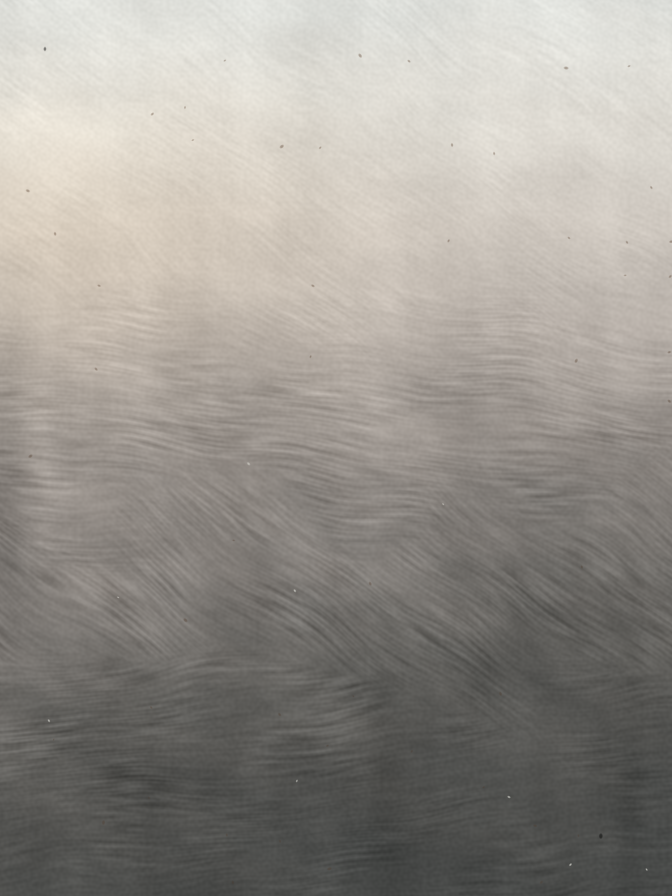
Write a Shadertoy shader that draws this texture.

```glsl
// Brushed, worn metal sheet: a soft vertical ramp from pale silver to charcoal,
// displaced by smeared noise, overlaid with short hairline strokes in several
// directions, faint vertical streaks and sparse specks.

const int STOPS = 9;
const vec3 RAMP[STOPS] = vec3[STOPS](          // evenly spaced, bottom to top
    vec3(0.278, 0.284, 0.278), vec3(0.318, 0.318, 0.308),
    vec3(0.385, 0.379, 0.365), vec3(0.488, 0.472, 0.455),
    vec3(0.580, 0.555, 0.533), vec3(0.715, 0.685, 0.657),
    vec3(0.800, 0.774, 0.742), vec3(0.868, 0.856, 0.826),
    vec3(0.868, 0.874, 0.856));
const vec3 CREAM_GLOW = vec3(0.060, 0.042, 0.014);
const vec3 RUST = vec3(0.40, 0.32, 0.26);
const vec3 CHALK = vec3(0.88, 0.88, 0.85);
const float SMEAR = 0.105;          // displacement of the ramp by broad smears
const float CLOUD = 0.085;          // tonal patches
const float STREAK = 0.030;         // vertical streaks
const float STROKE = 0.150;         // hairline contrast
const float GRAIN = 0.026;
const float FLAT_ANGLE = -0.13;     // stroke directions in radians
const float STEEP_ANGLE = -0.62;
const float RISING_ANGLE = 0.10;

float hash(vec2 p) {
    vec3 q = fract(vec3(p.xyx) * 0.1031);
    q += dot(q, q.yzx + 33.33);
    return fract((q.x + q.y) * q.z);
}

vec2 gradientAt(vec2 cell) {
    float a = 6.2832 * hash(cell);
    return vec2(cos(a), sin(a));
}

// Gradient noise, roughly -0.7 to 0.7
float noise(vec2 p) {
    vec2 i = floor(p), f = p - i;
    vec2 u = f * f * f * (f * (f * 6.0 - 15.0) + 10.0);
    vec2 e = vec2(1.0, 0.0);
    float low = mix(dot(gradientAt(i), f), dot(gradientAt(i + e), f - e), u.x);
    float high = mix(dot(gradientAt(i + e.yx), f - e.yx),
                     dot(gradientAt(i + 1.0), f - 1.0), u.x);
    return mix(low, high, u.y);
}

float fbm(vec2 p) {
    float sum = 0.0, gain = 1.0;
    for (int k = 0; k < 5; k++) {
        sum += gain * noise(p);
        p = p * 2.03 + 17.3;
        gain *= 0.55;
    }
    return sum;
}

vec2 turn(vec2 p, float a) {
    float c = cos(a), s = sin(a);
    return vec2(c * p.x + s * p.y, c * p.y - s * p.x);
}

// Short fine hairs along one direction, bowed and gathered in clumps
float hairs(vec2 p, float angle) {
    vec2 q = turn(p, angle) + 20.0;
    q.y += 0.022 * noise(q * vec2(7.0, 6.0));
    float fine = noise(q * vec2(24.0, 235.0));
    float wide = noise(q * vec2(15.0, 120.0) + 5.0);
    float clump = smoothstep(-0.35, 0.45, noise(q * vec2(9.0, 18.0) + 9.0));
    return (0.8 * fine + 0.45 * wide) * mix(0.35, 1.0, clump);
}

vec3 ramp(float h) {
    float t = clamp(h, 0.0, 0.9999) * float(STOPS - 1);
    int k = int(t);
    return mix(RAMP[k], RAMP[k + 1], t - float(k));
}

// Coverage of scattered spots, one candidate per grid cell
float specks(vec2 p, float cells, float chance, float radius, float px) {
    vec2 g = p * cells, cell = floor(g);
    vec2 centre = 0.25 + 0.5 * vec2(hash(cell + 3.1), hash(cell + 7.7));
    vec2 d = turn(g - cell - centre, 6.28 * hash(cell + 1.3)) / cells;
    float r = radius * mix(0.5, 1.3, hash(cell + 11.9));
    float spot = 1.0 - smoothstep(r - px, r + px, length(d * vec2(0.8, 1.2)));
    return spot * step(hash(cell + 23.0), chance);
}

void mainImage(out vec4 fragColor, in vec2 fragCoord) {
    vec2 p = fragCoord / iResolution.y;
    float side = fragCoord.x / iResolution.x;
    float px = 1.0 / iResolution.y;
    float lower = 1.0 - smoothstep(0.35, 0.75, p.y);

    // Broad smears push the ramp up and down
    float slanted = fbm(turn(p, STEEP_ANGLE) * vec2(5.0, 12.0) + 31.0);
    float level = fbm(turn(p, FLAT_ANGLE) * vec2(4.0, 11.0) + 57.0);
    float h = p.y + SMEAR * mix(0.4, 1.0, lower) * (0.6 * slanted + 0.6 * level);
    h += 0.15 * (0.5 - side) * lower;
    vec3 col = ramp(h);

    // Warm glow at the upper left and a shaded left edge in the middle
    vec2 glow = (vec2(side, p.y) - vec2(0.08, 0.74)) / vec2(0.45, 0.16);
    col += CREAM_GLOW * exp(-dot(glow, glow));
    float edge = (1.0 - smoothstep(0.0, 0.07, side)) * exp(-pow((p.y - 0.48) / 0.13, 2.0));
    col *= 1.0 - 0.20 * edge;

    // Cloudy patches and vertical streaks
    col *= 1.0 + CLOUD * mix(0.5, 1.0, lower) * fbm(p * vec2(6.0, 11.0) + 71.0);
    col += STREAK * (noise(p * vec2(15.0, 1.8) + 13.0) + 0.5 * noise(p * vec2(45.0, 4.0)));

    // Each height favours its own stroke direction
    float drift = p.y + 0.13 * noise(p * vec2(6.0, 7.0) + 83.0);
    float steep = smoothstep(0.21, 0.28, drift) * (1.0 - smoothstep(0.40, 0.47, drift));
    steep = max(steep, 0.8 * smoothstep(0.60, 0.72, drift));
    float base = mix(hairs(p, RISING_ANGLE), hairs(p, FLAT_ANGLE), smoothstep(0.20, 0.30, drift));
    float strokes = mix(base, hairs(p + 4.0, STEEP_ANGLE), steep);
    float strength = mix(1.0, 0.36, smoothstep(0.52, 0.78, p.y));
    strength *= mix(0.45, 1.0, smoothstep(0.06, 0.30, p.y + 0.25 * (0.5 - side)));
    col += STROKE * strength * strokes;
    col += GRAIN * noise(p * 210.0);

    // Rust flecks, a few dark nicks and chalky dots
    col = mix(col, RUST * (0.6 + 0.5 * col), 0.45 * specks(p, 21.0, 0.14, 0.0014, px));
    col = mix(col, 0.35 * col, 0.7 * specks(p + 5.0, 7.0, 0.05, 0.0020, px));
    col = mix(col, CHALK, 0.7 * lower * specks(p + 9.0, 13.0, 0.07, 0.0012, px));

    fragColor = vec4(clamp(col, 0.0, 1.0), 1.0);
}
```
